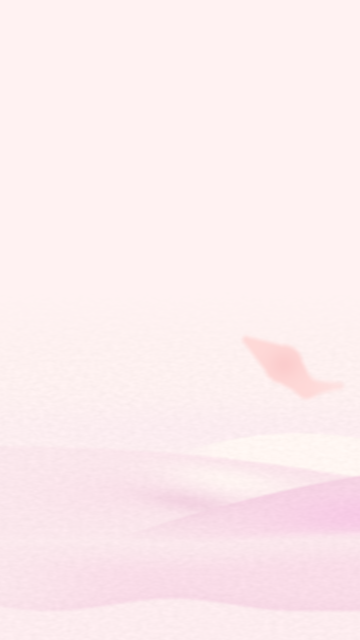
Give the GLSL for this background, as a Shadertoy shader.

```glsl
// Pale pink paper with soft silk dunes along the bottom and one drifting petal.
// Each dune is a height curve with a soft edge, tinted by gaussian glows;
// the petal is a smooth union of tapered strokes, the grain is gradient noise.

#define PAPER vec3(1.0, 0.95, 0.95)
#define CREAM vec3(1.0, 0.965, 0.95)
#define BLUSH vec3(0.982, 0.905, 0.925)
#define ROSE vec3(0.978, 0.865, 0.91)
#define MAUVE vec3(0.945, 0.80, 0.87)
#define ORCHID vec3(0.965, 0.77, 0.895)
#define PETAL vec3(0.995, 0.845, 0.84)
#define PETAL_CORE vec3(0.98, 0.765, 0.77)
#define EDGE_SOFTNESS 0.003
#define GRAIN_SCALE vec2(48.0, 100.0)
#define GRAIN_AMOUNT 0.022
#define PAGE_RATIO 1.7778

vec2 hashGradient(vec2 cell) {
    vec3 h = fract(cell.xyx * vec3(0.1031, 0.1030, 0.0973));
    h += dot(h, h.yzx + 33.33);
    return fract((h.xx + h.yz) * h.zy) * 2.0 - 1.0;
}

float gradientNoise(vec2 p) {
    vec2 i = floor(p), f = fract(p);
    vec2 u = f * f * f * (f * (f * 6.0 - 15.0) + 10.0);
    vec2 e = vec2(0.0, 1.0);
    float low = mix(dot(hashGradient(i), f), dot(hashGradient(i + e.yx), f - e.yx), u.x);
    float high = mix(dot(hashGradient(i + e.xy), f - e.xy), dot(hashGradient(i + e.yy), f - e.yy), u.x);
    return mix(low, high, u.y);
}

// Gaussian spot with separate radii
float glow(vec2 p, vec2 center, vec2 radius) {
    vec2 d = (p - center) / radius;
    return exp(-dot(d, d));
}

// Coverage from the depth below a dune's ridge
float below(float depth, float softness) {
    return smoothstep(-softness, softness, depth);
}

// Distance to a stroke whose radius changes along its length
float taper(vec2 p, vec2 a, vec2 b, float ra, float rb) {
    vec2 ab = b - a;
    float t = clamp(dot(p - a, ab) / dot(ab, ab), 0.0, 1.0);
    return length(p - a - ab * t) - mix(ra, rb, t);
}

float smoothMin(float a, float b, float k) {
    float h = max(k - abs(a - b), 0.0) / k;
    return min(a, b) - 0.25 * k * h * h;
}

vec3 drawDunes(vec3 color, vec2 uv) {
    float x = uv.x, r = 1.0 - x;

    // Pale hill at the back right
    float hill = 0.323 - 0.28 * (x - 0.83) * (x - 0.83) - uv.y;
    color = mix(color, CREAM, below(hill, EDGE_SOFTNESS) * smoothstep(0.45, 0.65, x));

    // Long left dune with a lit hollow and a shaded fold
    float dune = 0.303 - 0.05 * x * x - uv.y;
    vec3 silk = mix(BLUSH, ROSE, 0.5 * exp(-max(dune, 0.0) * 60.0) * smoothstep(0.1, 0.6, x));
    silk = mix(silk, ROSE, 0.45 * glow(uv, vec2(0.3, 0.225), vec2(0.2, 0.04)));
    float slant = uv.y + 0.09 * (x - 0.62);
    silk = mix(silk, CREAM, 0.85 * glow(vec2(x, slant), vec2(0.64, 0.251), vec2(0.17, 0.02)));
    silk = mix(silk, MAUVE, 0.75 * glow(vec2(x, slant), vec2(0.53, 0.206), vec2(0.14, 0.016)));
    color = mix(color, silk, below(dune, EDGE_SOFTNESS * 1.3));

    // Right dune, richest at its ridge and at the right border
    float ridge = 0.2565 - 0.095 * r - 0.075 * r * r - uv.y;
    vec3 fold = mix(BLUSH, ROSE, smoothstep(0.3, 0.8, x));
    fold = mix(fold, MAUVE, 0.65 * exp(-max(ridge, 0.0) * 55.0));
    fold = mix(fold, ORCHID, 0.8 * glow(uv, vec2(1.04, 0.195), vec2(0.28, 0.04)));
    color = mix(color, fold, below(ridge, EDGE_SOFTNESS) * smoothstep(0.28, 0.58, x));

    // Front band: light upper rim, deeper lower hem
    float band = 0.148 + 0.011 * x * x + 0.002 * sin(9.0 * x) - uv.y;
    float hem = uv.y - 0.055 - 0.0095 * cos(9.24 * (min(x, 0.82) - 0.48));
    vec3 veil = mix(BLUSH, ROSE, smoothstep(0.0, 0.05, band) * smoothstep(-0.1, 0.4, x));
    veil = mix(veil, MAUVE, (0.2 + 0.25 * x) * exp(-max(hem, 0.0) * 75.0));
    color = mix(color, mix(BLUSH, PAPER, 0.4), 0.65 * glow(vec2(band), vec2(0.0), vec2(0.014)));
    color = mix(color, veil, below(band, 0.006));

    // Pale floor under the hem
    vec3 ground = mix(BLUSH, PAPER, 0.45);
    return mix(ground, color, below(hem, EDGE_SOFTNESS * 1.3));
}

vec3 drawPetal(vec3 color, vec2 p) {
    float tip = taper(p, vec2(0.685, 0.833), vec2(0.787, 0.766), 0.012, 0.055);
    float body = taper(p, vec2(0.787, 0.766), vec2(0.852, 0.699), 0.055, 0.025);
    float tail = taper(p, vec2(0.852, 0.699), vec2(0.944, 0.706), 0.023, 0.011);
    float d = smoothMin(min(tip, body), tail, 0.025);
    vec3 tint = mix(PETAL, PETAL_CORE, 0.65 * glow(p, vec2(0.79, 0.765), vec2(0.045, 0.04)));
    float fade = mix(0.95, 0.6, smoothstep(0.84, 0.95, p.x));
    return mix(color, tint, fade * smoothstep(0.009, -0.012, d));
}

void mainImage(out vec4 fragColor, in vec2 fragCoord) {
    vec2 uv = fragCoord / iResolution.xy;
    vec2 page = uv * vec2(1.0, PAGE_RATIO);

    // Paper wash, turning slightly lilac toward the dunes
    vec3 color = mix(PAPER, vec3(0.993, 0.943, 0.94), smoothstep(0.58, 0.44, uv.y));
    color = mix(color, vec3(0.984, 0.92, 0.94), 0.8 * glow(uv, vec2(0.6, 0.325), vec2(0.9, 0.045)));

    color = drawDunes(color, uv);

    // Fibrous grain that fades out toward the top
    vec2 weave = page * GRAIN_SCALE;
    float grain = gradientNoise(weave) + 0.5 * gradientNoise(weave * 1.9 + 17.0);
    color += GRAIN_AMOUNT * grain * smoothstep(0.58, 0.4, uv.y);

    fragColor = vec4(drawPetal(color, page), 1.0);
}
```
